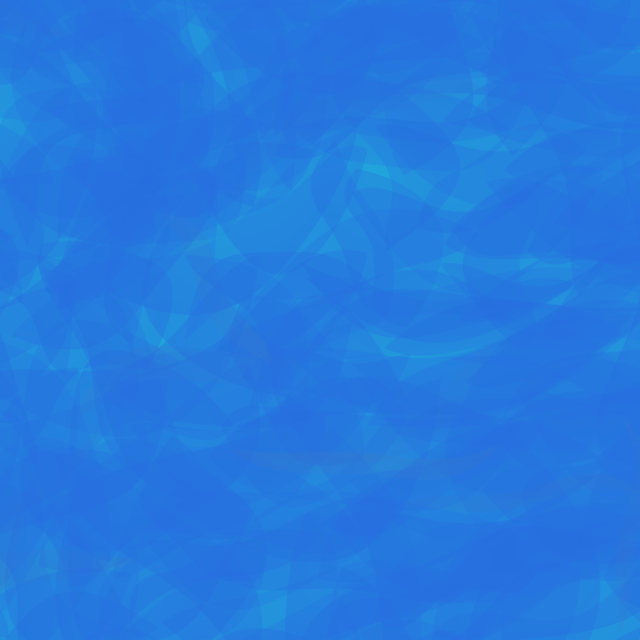
A WebGL 2 fragment shader for this background:

```glsl
#version 300 es
precision highp float;
precision highp int;
// Blue water-like wash: many translucent, bent brush strokes are laid over a
// bright cyan ground. Where strokes pile up the blue deepens; the few gaps
// between them stay as bright, sharp-cornered glints.

uniform vec2 u_resolution;
out vec4 fragColor;

// Colours
const vec3 GROUND = vec3(0.13, 0.64, 0.86);
const vec3 DEEP_BLUE = vec3(0.15, 0.428, 0.875);
const vec3 DUSTY_BLUE = vec3(0.27, 0.48, 0.72);

// Strokes, in units of the canvas
const int STROKE_COUNT = 228;
const float MARGIN = 0.15;                        // scatter beyond the border
const vec2 SPREAD_STEP = vec2(0.75488, 0.56984);  // even low-discrepancy steps
const float JITTER = 0.13;
const vec2 HALF_LENGTH = vec2(0.12, 0.28);        // min, max
const vec2 HALF_WIDTH = vec2(0.032, 0.080);       // min, max
const float REACH = 0.38;                         // farthest extent of a stroke
const float BEND = 0.095;
const float WAVE = 0.020;
const vec2 EDGE_BLUR = vec2(0.0018, 0.0045);      // min, max
const float OPACITY = 0.37;
const float EDGE_FADE = 0.32;                     // opacity lost across a stroke

// Directions, in radians
const float TILT_LEFT = 0.62;
const float TILT_RIGHT = 0.05;
const float TILT_SPREAD = 0.60;
const float STEEP_TURN = 1.65;
const float STEEP_SHARE = 0.36;                   // at the left border

const float DUSTY_SHARE = 0.06;
const float DUSTY_OPACITY = 0.18;
const float DUSTY_WIDTH = 0.4;

// Three random values in 0..1 from a stroke index and a channel
vec3 hash3(int index, int channel) {
    uvec3 v = uvec3(uint(index), uint(channel), 17u) * 1664525u + 1013904223u;
    v.x += v.y * v.z; v.y += v.z * v.x; v.z += v.x * v.y;
    v ^= v >> 16u;
    v.x += v.y * v.z; v.y += v.z * v.x; v.z += v.x * v.y;
    return vec3(v >> 8u) / 16777216.0;
}

// Direction of a stroke: rising on the left, level on the right
float strokeAngle(float x, float spread, float pick) {
    float side = clamp(x, 0.0, 1.0);
    float angle = mix(TILT_LEFT, TILT_RIGHT, side) + (spread - 0.5) * TILT_SPREAD;
    return angle + STEEP_TURN * step(pick, STEEP_SHARE * (1.0 - 0.8 * side));
}

void main() {
    vec2 uv = gl_FragCoord.xy / u_resolution;
    float pixel = 1.0 / min(u_resolution.x, u_resolution.y);
    vec3 colour = GROUND;

    for (int i = 0; i < STROKE_COUNT; i++) {
        // Even scatter, loosened by jitter
        vec3 place = hash3(i, 1);
        vec2 spot = fract(0.5 + float(i) * SPREAD_STEP);
        vec2 center = mix(vec2(-MARGIN), vec2(1.0 + MARGIN), spot)
                    + (place.xy - 0.5) * JITTER;
        vec2 offset = uv - center;
        if (dot(offset, offset) > REACH * REACH) continue;

        // Size, direction and kind
        vec3 size = hash3(i, 2);
        vec3 form = hash3(i, 3);
        vec3 kind = hash3(i, 4);
        bool dusty = kind.x < DUSTY_SHARE;
        float halfLength = mix(HALF_LENGTH.x, HALF_LENGTH.y, size.x);
        float halfWidth = mix(HALF_WIDTH.x, HALF_WIDTH.y, size.y);
        if (dusty) halfWidth *= DUSTY_WIDTH;
        float angle = strokeAngle(center.x, place.z, kind.y);

        // Local frame: t runs along the stroke, across is bent and waved
        float c = cos(angle), s = sin(angle);
        vec2 local = vec2(c * offset.x + s * offset.y, c * offset.y - s * offset.x);
        float t = local.x / halfLength;
        float bend = (form.x - 0.5) * 2.0 * BEND;
        float across = local.y - bend * (t * t - 0.4)
                     - WAVE * sin(3.2 * t + 6.2832 * form.y);

        // Tapered outline with a softened edge
        float outline = abs(across) - halfWidth * (1.0 - t * t * t * t);
        float blur = max(mix(EDGE_BLUR.x, EDGE_BLUR.y, form.z * form.z), 1.5 * pixel);
        float cover = 1.0 - smoothstep(-0.5 * blur, 0.5 * blur, outline);

        // Paint thins out towards one side
        float ramp = clamp(0.5 + 0.5 * across / halfWidth, 0.0, 1.0);
        if (kind.z < 0.5) ramp = 1.0 - ramp;
        float opacity = (dusty ? DUSTY_OPACITY : OPACITY) * (1.0 - EDGE_FADE * ramp);
        colour = mix(colour, dusty ? DUSTY_BLUE : DEEP_BLUE, cover * opacity);
    }

    fragColor = vec4(colour, 1.0);
}
```
